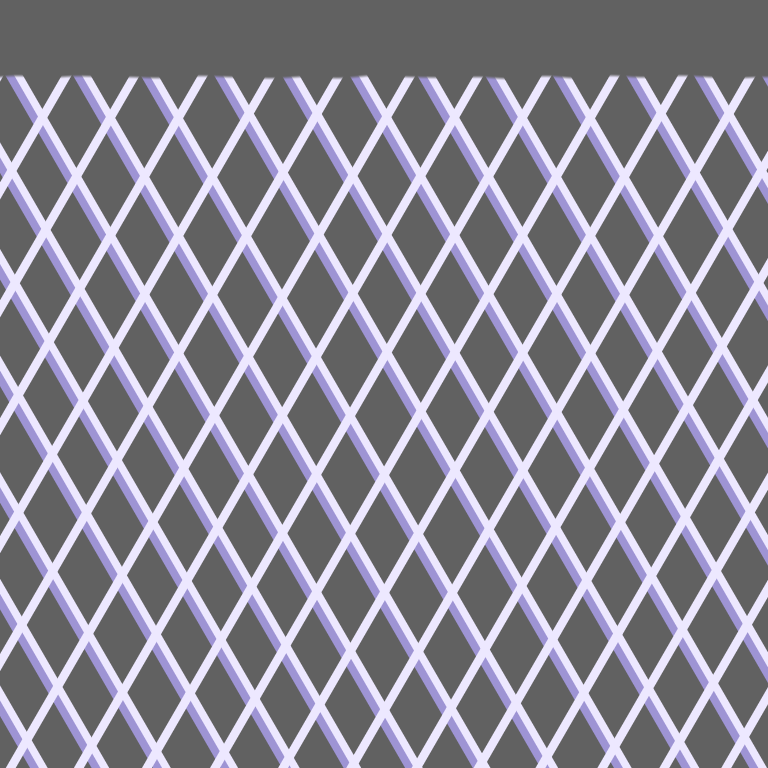
Give the GLSL for this pattern, as a WebGL 1 fragment shader.

```glsl
precision highp float;

uniform vec2 u_resolution;

const vec3 GROUND = vec3(0.38, 0.38, 0.38);
const vec3 STRAND = vec3(0.93, 0.91, 1.0);
const vec3 SHADE = vec3(0.62, 0.58, 0.83);

const float LEAN = 0.57735;        // horizontal run per unit of depth
const float LEAN_COS = 0.86603;    // horizontal gap to perpendicular gap
const float TOP_SPACING = 0.0894;  // strands that start along the top
const float SIDE_SPACING = 0.0814; // strands that start along a side

float hash(float n) {
  return fract(sin(n * 127.1) * 43758.5);
}

float slopeAt(float n) {
  return hash(n) * 2.0 - 1.0;
}

// One-dimensional gradient noise
float gradientNoise(float x) {
  float cell = floor(x);
  float f = x - cell;
  float blend = f * f * f * (f * (f * 6.0 - 15.0) + 10.0);
  return mix(slopeAt(cell) * f, slopeAt(cell + 1.0) * (f - 1.0), blend);
}

// Sawtooth drift that makes the spacing slightly uneven
float drift(float index, float phase, float amount) {
  return amount * (0.45 - fract((index + phase) / 6.0));
}

// Signed perpendicular distance to the nearest strand of a family
float strandOffset(float along, float origin, float phase, float amount) {
  float fromOrigin = along - origin;
  float spacing = fromOrigin < 0.0 ? SIDE_SPACING : TOP_SPACING;
  float index = floor(fromOrigin / spacing + 0.5);
  float gap = fromOrigin - index * spacing - drift(index, phase, amount);
  return gap * LEAN_COS;
}

// Antialiased coverage of a stripe
float stripe(float offset, float halfWidth, float pixel) {
  return clamp(0.5 + (halfWidth - abs(offset)) / pixel, 0.0, 1.0);
}

// Soft, slightly ragged upper limit of the lattice
float topTrim(float x, float depth, float pixel) {
  float edge = 0.1005 + 0.009 * gradientNoise(x * 13.0);
  float softness = max(0.003, pixel);
  return smoothstep(edge - softness, edge + softness, depth);
}

void main() {
  vec2 uv = gl_FragCoord.xy / u_resolution;
  float pixel = 1.0 / min(u_resolution.x, u_resolution.y);
  float depth = 1.0 - uv.y;

  // Two mirrored families of slanted strands
  float falling = strandOffset(uv.x - LEAN * depth, -0.0315, 3.5, 0.0075);
  float rising = strandOffset(1.0 - uv.x - LEAN * depth, -0.0362, 0.5, 0.0045);

  // Shaded side first, then both pale strands
  vec3 lattice = GROUND;
  lattice = mix(lattice, SHADE, stripe(falling + 0.0080, 0.0070, pixel));
  lattice = mix(lattice, STRAND, stripe(falling, 0.0049, pixel));
  lattice = mix(lattice, STRAND, stripe(rising, 0.0056, pixel));

  vec3 color = mix(GROUND, lattice, topTrim(uv.x, depth, pixel));
  gl_FragColor = vec4(color, 1.0);
}
```
